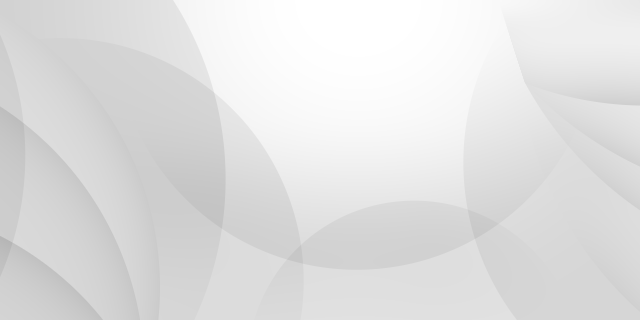
Give the GLSL for this background, as a Shadertoy shader.

```glsl
// Pale grey backdrop of overlapping translucent discs with shaded curved layers at both sides.

// Signed distance to a circle, negative inside
float circle(vec2 p, vec2 center, float radius) {
    return length(p - center) - radius;
}

// Antialiased coverage of a distance field
float cover(float d) {
    return clamp(0.5 - d * iResolution.y, 0.0, 1.0);
}

// Translucent disc that darkens what lies below
float veil(float tone, float d, float strength) {
    return tone - strength * cover(d);
}

// Opaque layer, darkest along its rim
float layer(float tone, float d, float light, float dark, float width, float alpha) {
    float shade = mix(light, dark, exp(min(d, 0.0) / width));
    return mix(tone, shade, cover(d) * alpha);
}

void mainImage(out vec4 fragColor, in vec2 fragCoord) {
    vec2 p = fragCoord / iResolution.y;
    p.x += 1.0 - 0.5 * iResolution.x / iResolution.y;

    // Backdrop: white glow at the top, grey toward the bottom
    float glow = length((p - vec2(1.12, 1.0)) * vec2(0.9, 1.0));
    float tone = 1.0 - 0.115 * smoothstep(0.1, 1.1, glow);

    // Large discs at the left
    float d = circle(p, vec2(-0.331, 0.440), 1.036);
    tone = veil(tone, d, mix(0.025, 0.065, smoothstep(0.0, 0.5, p.y)));
    d = circle(p, vec2(0.190, 0.122), 0.759);
    tone = veil(tone, d, mix(0.025, 0.06, smoothstep(0.0, 0.45, p.y)) * smoothstep(-0.1, 0.8, p.x));

    // Low disc at the center, fading down and to the right
    d = circle(p, vec2(1.294, -0.148), 0.521);
    tone = veil(tone, d, 0.045 * smoothstep(-0.1, 0.3, p.y) * smoothstep(1.85, 1.3, p.x));

    // Disc at the right, fading toward the top
    d = circle(p, vec2(2.255, 0.492), 0.807);
    tone = veil(tone, d, 0.045 * smoothstep(0.95, 0.5, p.y));

    // Layers at the left, back to front
    float lift = 0.03 * smoothstep(0.5, 1.0, p.y);
    d = circle(p, vec2(-0.482, 0.102), 0.982);
    tone = layer(tone, d, 0.875, 0.795 + lift, 0.11, 1.0);
    d = circle(p, vec2(-0.536, -0.161), 0.987);
    tone = layer(tone, d, 0.855, 0.78 + lift, 0.10, 1.0);
    d = circle(p, vec2(-0.443, -0.609), 0.978);
    tone = layer(tone, d, 0.84, 0.755, 0.10, 1.0);
    d = circle(p, vec2(-0.872, 0.513), 0.951);
    tone = veil(tone, d, 0.045);

    // Layers at the right, clipped by a slanted side and fading to the top
    float side = cover((1.641 - 0.323 * (p.y - 0.74) - p.x) * 0.95);
    float fade = side * smoothstep(1.0, 0.78, p.y);
    float dark = mix(0.875, 0.815, smoothstep(1.62, 1.95, p.x));
    d = circle(p, vec2(2.763, 0.880), 1.146);
    tone = layer(tone, d, 0.88, dark, 0.12, smoothstep(0.65, 0.3, p.y));
    d = circle(p, vec2(2.651, 1.292), 1.151);
    tone = layer(tone, d, 0.90, dark, 0.10, fade);
    d = circle(p, vec2(2.503, 1.549), 1.182);
    tone = layer(tone, d, 0.925, dark, 0.10, fade);
    d = circle(p, vec2(2.018, 1.719), 1.049);
    tone = layer(tone, d, 0.98, dark - 0.005, 0.14, side * smoothstep(1.0, 0.85, p.y));

    // Central disc, visible only along its lower rim
    d = circle(p, vec2(1.115, 0.914), 0.757);
    tone = veil(tone, d, 0.05 * smoothstep(0.65, 0.2, p.y));

    fragColor = vec4(vec3(tone), 1.0);
}
```
